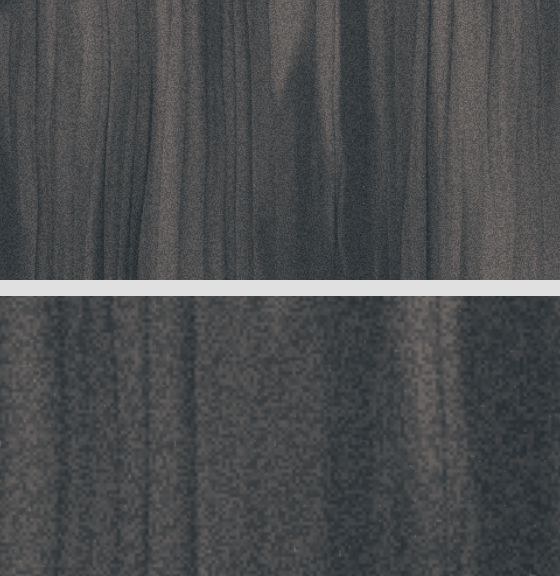
Top, the full canvas; bottom, a detail of the centre.
This texture is drawn by a Shadertoy shader. Its source:

```glsl
// Dark grey wood veneer with vertical grain: stretched noise gives the bands,
// a loop draws slanted one-sided growth lines, and a dark plume with a band
// beside it forms the heartwood. A fine speckle covers everything.

#define DARK vec3(0.180, 0.205, 0.220)
#define LIGHT vec3(0.392, 0.376, 0.370)
#define BASE_TONE 0.66
#define BAND_CONTRAST 0.62
#define FIBRE_CONTRAST 0.46
#define LINE_COUNT 36
#define LINE_DEPTH 0.62
#define HEART_DEPTH 0.92
#define SPECKLE 0.80
#define SPECKLE_SCALE 240.0

float hash(vec2 p) {
    vec3 q = fract(vec3(p.xyx) * 0.1031);
    q += dot(q, q.yzx + 33.33);
    return fract((q.x + q.y) * q.z);
}

float noise(vec2 p) {
    vec2 i = floor(p), f = fract(p);
    f = f * f * (3.0 - 2.0 * f);
    return mix(mix(hash(i), hash(i + vec2(1, 0)), f.x),
               mix(hash(i + vec2(0, 1)), hash(i + vec2(1, 1)), f.x), f.y);
}

// Noise centred on zero
float wave(vec2 p) { return noise(p) - 0.5; }

// Thin dark lines, crisp on one side and fading softly on the other
float growthLines(vec2 p) {
    float sum = 0.0;
    for (int i = 0; i < LINE_COUNT; i++) {
        float id = float(i);
        float start = (id + hash(vec2(id, 3.0))) * 2.1 / float(LINE_COUNT);
        float slant = (hash(vec2(id, 7.0)) - 0.4) * 0.12;
        float bend = 0.03 * wave(vec2(id * 5.3, p.y * 1.8));
        float d = p.x - start - slant * (p.y - 0.5) - bend;
        d *= hash(vec2(id, 11.0)) < 0.5 ? -1.0 : 1.0;
        float soft = mix(0.006, 0.035, pow(hash(vec2(id, 13.0)), 1.5));
        float profile = smoothstep(-0.006, 0.002, d) * exp(-max(d, 0.0) / soft);
        float fade = smoothstep(0.12, 0.6, noise(vec2(id * 9.7, p.y * 2.0 + id)));
        sum += profile * fade * mix(0.25, 1.0, hash(vec2(id, 17.0)));
    }
    return min(sum, 1.2);
}

// Plume that widens downward, a full-height band, and blotches at the left
float heartwood(vec2 p) {
    float ragged = 0.05 * wave(vec2(p.x * 14.0, p.y * 5.0));
    float drop = max(0.95 - p.y, 0.0);
    float halfWidth = 0.035 + 0.125 * drop + ragged;
    float side = abs(p.x - 1.04 - 0.03 * drop) - halfWidth;
    float tip = 0.90 + 0.35 * wave(vec2(p.x * 18.0, 4.0));
    float plume = smoothstep(0.03, -0.03, side) * smoothstep(tip, tip - 0.18, p.y);
    float veins = noise(vec2(p.x * 24.0, p.y * 2.5));
    plume *= mix(mix(0.85, 0.35, p.y), 1.0, smoothstep(0.2, 0.7, veins));

    float bandSide = abs(p.x - 1.275 + 0.02 * (p.y - 0.5)) - 0.05;
    float band = smoothstep(0.014, -0.010, bandSide + 0.3 * ragged);

    float blotch = smoothstep(0.13, 0.03, p.x)
                 * smoothstep(0.35, 0.6, noise(vec2(p.x * 9.0, p.y * 3.5 + 2.0)));
    return max(max(plume, band), blotch);
}

void mainImage(out vec4 fragColor, in vec2 fragCoord) {
    vec2 p = fragCoord / iResolution.y;

    // Gentle sideways drift of the fibres
    vec2 g = p;
    g.x += 0.06 * wave(vec2(p.x * 2.5, p.y * 1.3))
         + 0.012 * wave(vec2(p.x * 9.0, p.y * 4.0));

    // Broad bands and finer fibres, all stretched along the grain
    float tone = BASE_TONE;
    tone += BAND_CONTRAST * wave(vec2(g.x * 8.0, g.y * 0.9 + 5.0));
    tone += FIBRE_CONTRAST * wave(vec2(g.x * 24.0 + 31.0, g.y * 1.2));
    tone += 0.6 * FIBRE_CONTRAST * wave(vec2(g.x * 65.0 + 57.0, g.y * 2.0));

    // Dark features, with the heartwood flattening the grain below it
    float heart = heartwood(mix(p, g, 0.4));
    tone -= LINE_DEPTH * growthLines(g) * (1.0 - 0.6 * heart);
    tone = mix(tone, 0.02 + 0.18 * tone, heart * HEART_DEPTH);
    tone = clamp(tone, 0.0, 1.0);

    // Fine speckle with a few brighter pores
    tone += SPECKLE * wave(p * SPECKLE_SCALE) * mix(0.6, 1.0, tone);
    float pore = noise(p * SPECKLE_SCALE * 0.7 + 91.0);
    tone += 0.5 * smoothstep(0.93, 1.0, pore);

    fragColor = vec4(mix(DARK, LIGHT, tone), 1.0);
}
```
